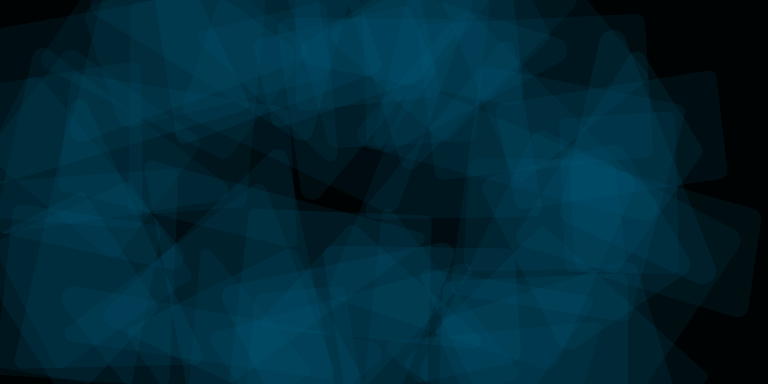
Write a WebGL 1 fragment shader that draws this background.

```glsl
precision highp float;

uniform vec2 u_resolution;

const float TAU = 6.2831853;

float hash(float id, float salt) {
  return fract(sin(id * 12.9898 + salt * 78.233) * 43758.5453);
}

vec2 direction(float angle) {
  return vec2(cos(angle), sin(angle));
}

// Vertex k of an uneven, stretched triangle or quad
vec2 corner(float id, float k) {
  float sides = hash(id, 1.0) < 0.35 ? 3.0 : 4.0;
  float index = mod(min(k, sides), sides);
  float jitter = hash(id, 10.0 + index) - 0.5;
  float radius = mix(0.24, 0.44, hash(id, 2.0));
  vec2 stretch = vec2(1.0, mix(0.5, 1.0, hash(id, 3.0)));
  vec2 v = direction((index + 0.5 + 0.4 * jitter) * TAU / sides) * stretch * radius;
  // Mostly lying or standing, with a moderate tilt
  float quarter = floor(4.0 * hash(id, 9.0)) * 0.25;
  vec2 axis = direction((quarter + 0.2 * (hash(id, 4.0) - 0.5)) * TAU);
  return vec2(axis.x * v.x - axis.y * v.y, axis.y * v.x + axis.x * v.y);
}

// Signed distance to the polygon, rounded outwards
float paneDistance(vec2 p, float id) {
  float nearest = 1e3;
  float side = 1.0;
  vec2 a = corner(id, 0.0);
  for (int k = 1; k <= 4; k++) {
    vec2 b = corner(id, float(k));
    vec2 edge = b - a;
    vec2 w = p - a;
    vec2 gap = w - edge * clamp(dot(w, edge) / max(dot(edge, edge), 1e-6), 0.0, 1.0);
    nearest = min(nearest, dot(gap, gap));
    bvec3 crossing = bvec3(p.y >= a.y, p.y < b.y, edge.x * w.y > edge.y * w.x);
    if (all(crossing) || all(not(crossing))) side = -side;
    a = b;
  }
  return side * sqrt(nearest) - mix(0.015, 0.035, hash(id, 5.0));
}

// Panes gather in a broad, boxy ring that thins towards the middle
vec2 paneCenter(float id) {
  float angle = id * 2.39996 + 0.6 * hash(id, 6.0);
  vec2 ray = direction(angle + 0.2 * sin(2.0 * angle));
  ray /= mix(1.0, max(abs(ray.x), abs(ray.y)), 0.6);
  float spread = mix(0.4, 1.1, sqrt(hash(id, 7.0)));
  return vec2(0.93, 0.48) + vec2(0.77, 0.44) * spread * ray;
}

void main() {
  vec2 p = gl_FragCoord.xy / u_resolution.y;
  float pixel = 1.0 / u_resolution.y;
  vec3 color = vec3(0.0, 0.01, 0.012);

  // Stack the translucent panes
  for (int i = 0; i < 60; i++) {
    float id = float(i) + 1.0;
    float d = paneDistance(p - paneCenter(id), id);
    float cover = 1.0 - smoothstep(-0.5 * pixel, 0.5 * pixel, d);
    float opacity = mix(0.09, 0.125, hash(id, 8.0));
    color = mix(color, vec3(0.0, 0.4, 0.55), cover * opacity);
  }

  gl_FragColor = vec4(color, 1.0);
}
```
